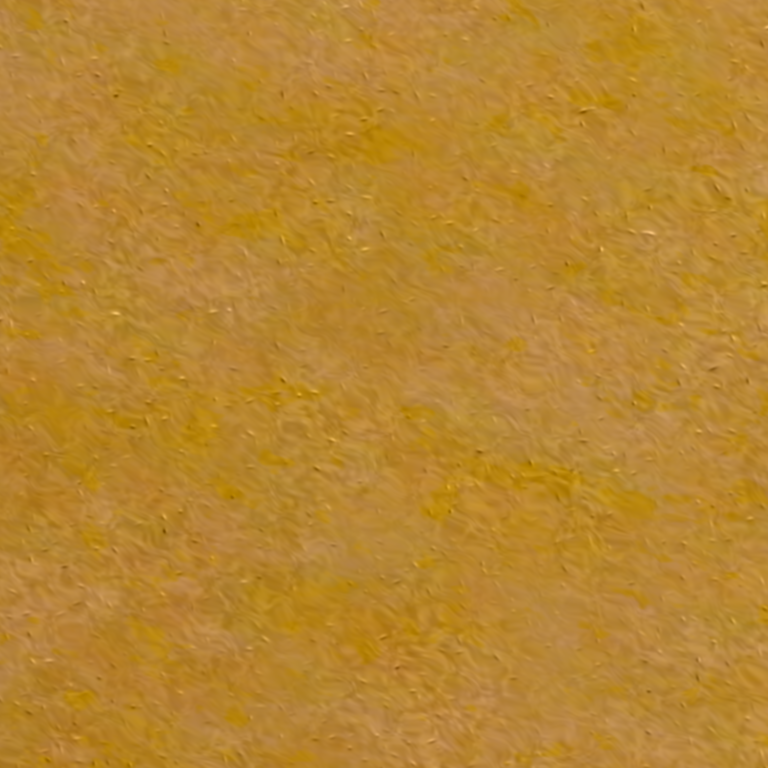
This texture is drawn by a WebGL 2 fragment shader. Its source:

```glsl
#version 300 es
precision highp float;
// Ochre grained surface with soft yellow stains, rosy haze and tiny raised flecks.

uniform vec2 u_resolution;
out vec4 fragColor;

const vec3 OCHRE = vec3(0.714, 0.521, 0.192);
const vec3 YELLOW = vec3(0.722, 0.522, 0.030);
const vec3 ROSE = vec3(0.735, 0.540, 0.310);
const vec3 LIGHT_SLOPE = vec3(0.040, 0.058, 0.058); // brightening to the upper right
const vec3 RED_GREEN = vec3(0.018, -0.018, -0.008); // slow hue drift
const float STAIN_ANGLE = -0.24;
const float GRAIN_ANGLE = -0.55;
const vec2 STAIN_SCALE = vec2(21.0, 36.0);
const vec2 HAZE_SCALE = vec2(6.0, 13.0);
const vec2 MOTTLE_SCALE = vec2(34.0, 60.0);
const float MOTTLE_DEPTH = 0.055;
const vec2 GRAIN_SCALE = vec2(80.0, 145.0);
const float GRAIN_DEPTH = 0.042;
const float FLECK_CELLS = 46.0;
const float FLECK_SHARE = 0.42;
const float FLECK_DEPTH = 0.25;

// Integer hash giving two values in 0..1
vec2 hash2(vec2 cell, uint seed) {
    uvec2 v = uvec2(ivec2(cell)) + uvec2(seed * 747u, seed * 1319u);
    v = v * 1664525u + 1013904223u;
    v.x += v.y * 1664525u;
    v.y += v.x * 1664525u;
    v ^= v >> 16u;
    v.x += v.y * 1664525u;
    v.y += v.x * 1664525u;
    v ^= v >> 16u;
    return vec2(v >> 8u) / 16777216.0;
}

mat2 rotation(float angle) {
    float c = cos(angle), s = sin(angle);
    return mat2(c, -s, s, c);
}

// Smooth value noise in -1..1
float noise(vec2 p, uint seed) {
    vec2 cell = floor(p), f = fract(p);
    f = f * f * (3.0 - 2.0 * f);
    float low = mix(hash2(cell, seed).x, hash2(cell + vec2(1, 0), seed).x, f.x);
    float high = mix(hash2(cell + vec2(0, 1), seed).x, hash2(cell + vec2(1, 1), seed).x, f.x);
    return mix(low, high, f.y) * 2.0 - 1.0;
}

// Layered noise, each octave turned to hide the lattice
float fbm(vec2 p, uint seed) {
    float sum = 0.0, gain = 0.6;
    for (uint i = 0u; i < 3u; i++) {
        sum += gain * noise(p, seed + i);
        p = rotation(0.35) * p * 2.03 + 7.3;
        gain *= 0.55;
    }
    return sum;
}

// Scattered flecks, lit on one flank and shaded on the other
float flecks(vec2 p) {
    vec2 q = p * FLECK_CELLS, home = floor(q);
    float relief = 0.0;
    for (int y = -1; y <= 1; y++) {
        for (int x = -1; x <= 1; x++) {
            vec2 cell = home + vec2(x, y);
            vec2 place = hash2(cell, 31u), form = hash2(cell, 32u), kind = hash2(cell, 33u);
            float present = step(kind.x, FLECK_SHARE);
            vec2 d = rotation(GRAIN_ANGLE + (form.x - 0.5) * 1.8) * (q - cell - place);
            d /= vec2(mix(0.13, 0.28, form.y), 0.12);
            float bump = exp(-dot(d, d));
            float tone = mix(-0.55, 0.55, kind.y) + 1.1 * d.y;
            relief += present * bump * tone * mix(0.25, 1.0, place.x * place.x);
        }
    }
    return relief;
}

void main() {
    vec2 p = gl_FragCoord.xy / min(u_resolution.x, u_resolution.y);
    vec2 along = rotation(STAIN_ANGLE) * p;

    // Broad light and hue drift
    vec3 color = OCHRE + LIGHT_SLOPE * (0.65 * p.x + 0.35 * p.y - 0.5);
    color += RED_GREEN * fbm(along * vec2(11.0, 20.0), 1u);
    color += 0.014 * fbm(along * vec2(5.0, 9.0), 5u);

    // Rosy haze, yellow veil and small yellow stains
    float haze = fbm(along * HAZE_SCALE, 9u) + 0.55 * fbm(along * HAZE_SCALE * 4.0, 13u);
    color = mix(color, ROSE, 0.60 * smoothstep(-0.05, 0.75, haze));
    color = mix(color, YELLOW, 0.45 * smoothstep(0.0, 0.85, -haze));
    float stain = fbm(along * STAIN_SCALE, 17u) - 0.22 * haze;
    color = mix(color, YELLOW, 0.80 * smoothstep(0.30, 0.75, stain));
    color.b += MOTTLE_DEPTH * fbm(along * MOTTLE_SCALE, 41u);

    // Short slanted grain with wavering strokes, stronger in some areas
    vec2 waver = vec2(noise(p * 38.0, 20u), noise(p * 38.0, 21u));
    vec2 slant = rotation(GRAIN_ANGLE) * p * GRAIN_SCALE + 0.9 * waver;
    float roughness = 0.85 + 0.45 * noise(p * 13.0, 22u);
    float grain = noise(slant, 23u) + 0.75 * noise(rotation(0.5) * slant * 1.55, 24u);
    color += GRAIN_DEPTH * roughness * grain * vec3(0.9, 0.9, 1.0);

    // Raised flecks
    color += FLECK_DEPTH * roughness * flecks(p) * vec3(1.0, 0.95, 0.9);

    fragColor = vec4(clamp(color, 0.0, 1.0), 1.0);
}
```
